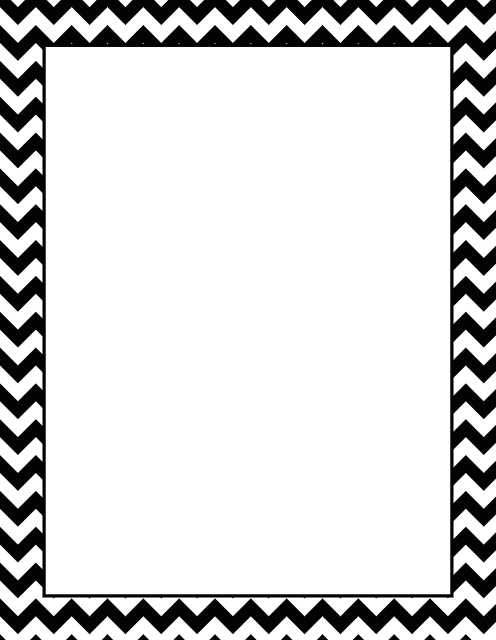
This background is drawn by a Shadertoy shader. Its source:

```glsl
// Black and white chevron border around a blank white page with a thin black frame.

const vec3 INK = vec3(0.01);
const vec3 PAPER = vec3(1.0);

// All lengths are fractions of the canvas height.
const float PERIOD = 0.05599;     // chevron width and row spacing
const float FIRST_PEAK = 0.0391;  // depth of the first full row below the top
const float FRAME_WIDTH = 0.0050;

// Signed offset from the nearest multiple of the period.
float centredRepeat(float x, float period) {
    return x - period * round(x / period);
}

// Signed distance to 45 degree zigzag bands; y points down, peaks at multiples of period.
float chevronDistance(vec2 p, float period, float firstPeak) {
    float zigzag = abs(centredRepeat(p.x, period));
    float halfBand = 0.25 * period;
    float row = centredRepeat(p.y - zigzag - firstPeak - halfBand, period);
    return (abs(row) - halfBand) * 0.7071;
}

// Signed distance to an axis-aligned box given by two corners.
float boxDistance(vec2 p, vec2 low, vec2 high) {
    vec2 d = abs(p - 0.5 * (low + high)) - 0.5 * (high - low);
    return length(max(d, 0.0)) + min(max(d.x, d.y), 0.0);
}

// Smooth coverage of a shape, one pixel wide at its edge.
float coverage(float d, float pixel) {
    return smoothstep(-0.6 * pixel, 0.6 * pixel, d * -1.0);
}

void mainImage(out vec4 fragColor, in vec2 fragCoord) {
    float pixel = 1.0 / iResolution.y;
    float aspect = iResolution.x / iResolution.y;
    vec2 p = vec2(fragCoord.x, iResolution.y - fragCoord.y) * pixel;

    // Chevron border
    float chevron = chevronDistance(p, PERIOD, FIRST_PEAK);
    vec3 color = mix(PAPER, INK, coverage(chevron, pixel));

    // Frame and blank page
    vec2 frameLow = vec2(0.0664, 0.0684);
    vec2 frameHigh = vec2(aspect - 0.0664, 0.9336);
    float frame = boxDistance(p, frameLow, frameHigh);
    color = mix(color, INK, coverage(frame, pixel));
    color = mix(color, PAPER, coverage(frame + FRAME_WIDTH, pixel));

    fragColor = vec4(color, 1.0);
}
```
